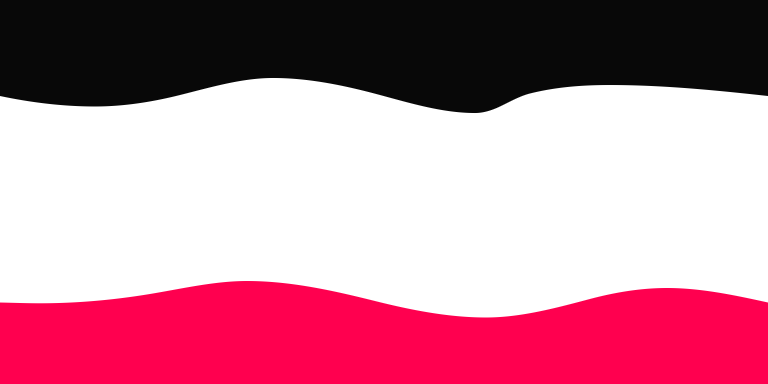
A Shadertoy shader for this background:

```glsl
// Three flat bands: a dark ceiling, a white middle and a crimson floor.
// Each wavy border is a height curve through a few crests, troughs and
// inflections, joined by cubic Hermite spans and antialiased by distance.

#define DARK    vec3(0.031, 0.031, 0.031)
#define WHITE   vec3(1.0)
#define CRIMSON vec3(1.0, 0.0, 0.31)
#define KNOTS   10

// Knots hold (x, height, slope), all in fractions of the canvas.
const vec3 CEILING[KNOTS] = vec3[KNOTS](
    vec3(0.0, 0.750, -0.42),   vec3(0.1237, 0.7227, 0.0),
    vec3(0.2344, 0.7526, 0.5), vec3(0.3555, 0.7969, 0.0),
    vec3(0.4948, 0.7526, -0.54), vec3(0.6185, 0.7057, 0.0),
    vec3(0.651, 0.7227, 0.95), vec3(0.690, 0.7565, 0.5),
    vec3(0.794, 0.7786, 0.0),  vec3(1.0, 0.750, -0.22));

const vec3 FLOOR[KNOTS] = vec3[KNOTS](
    vec3(0.0, 0.2122, -0.04),  vec3(0.0521, 0.2102, 0.0),
    vec3(0.1953, 0.2344, 0.33), vec3(0.3216, 0.2682, 0.0),
    vec3(0.4036, 0.2531, -0.34), vec3(0.4883, 0.2161, -0.5),
    vec3(0.6328, 0.1732, 0.0), vec3(0.7682, 0.2214, 0.53),
    vec3(0.8685, 0.250, 0.0),  vec3(1.0, 0.2122, -0.44));

// Height and slope of the cubic span between two knots.
vec2 hermite(vec3 a, vec3 b, float x) {
    float span = b.x - a.x;
    float t = (x - a.x) / span;
    float rise = b.y - a.y;
    float bend = a.z * span - rise;
    float twist = rise - b.z * span;
    float height = mix(a.y, b.y, t) + t * (1.0 - t) * mix(bend, twist, t);
    float slope = rise + (1.0 - 2.0 * t) * mix(bend, twist, t)
                + t * (1.0 - t) * (twist - bend);
    return vec2(height, slope / span);
}

// Coverage of the area above a curve, with an edge one pixel wide.
float above(vec3 knots[KNOTS], vec2 uv) {
    vec2 curve = vec2(0.0);
    for (int i = 0; i < KNOTS - 1; i++) {
        if (uv.x >= knots[i].x) curve = hermite(knots[i], knots[i + 1], uv.x);
    }
    float slope = curve.y * iResolution.y / iResolution.x;
    float dist = (uv.y - curve.x) * iResolution.y / sqrt(1.0 + slope * slope);
    return clamp(dist + 0.5, 0.0, 1.0);
}

void mainImage(out vec4 fragColor, in vec2 fragCoord) {
    vec2 uv = fragCoord / iResolution.xy;

    // Stack the bands from bottom to top.
    vec3 color = mix(CRIMSON, WHITE, above(FLOOR, uv));
    color = mix(color, DARK, above(CEILING, uv));
    fragColor = vec4(color, 1.0);
}
```
